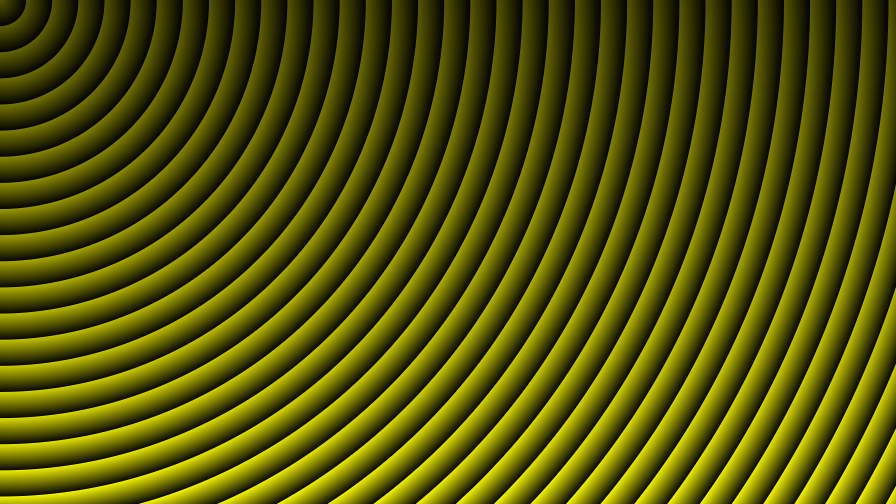
Write a WebGL 1 fragment shader that draws this pattern.

```glsl
precision highp float;

uniform vec2 u_resolution;

// Lengths are in canvas heights
const float RING_WIDTH = 0.05185;
const vec2 RING_CENTER = vec2(0.0, 1.0);
const vec3 RING_COLOR = vec3(1.0, 1.0, 0.0);
const float TOP_LIGHT = 0.33;
const float BOTTOM_LIGHT = 0.97;
const float SHADOW_LEVEL = 0.02;

// Sawtooth falling from 1 to 0 in each unit, its jump softened over blur
float fallingSaw(float phase, float blur) {
    float t = fract(phase + 0.5 * blur);
    return min(1.0 - t, t / blur) + 0.5 * blur;
}

void main() {
    vec2 p = gl_FragCoord.xy / u_resolution.y;

    // Concentric rings, each bright inside and dark at its outer rim
    float phase = distance(p, RING_CENTER) / RING_WIDTH;
    float pixel = min(1.0 / (u_resolution.y * RING_WIDTH), 1.0);
    float shade = mix(SHADOW_LEVEL, 1.0, fallingSaw(phase, pixel));

    // Light grows towards the bottom
    float light = mix(BOTTOM_LIGHT, TOP_LIGHT, p.y);

    gl_FragColor = vec4(RING_COLOR * shade * light, 1.0);
}
```
